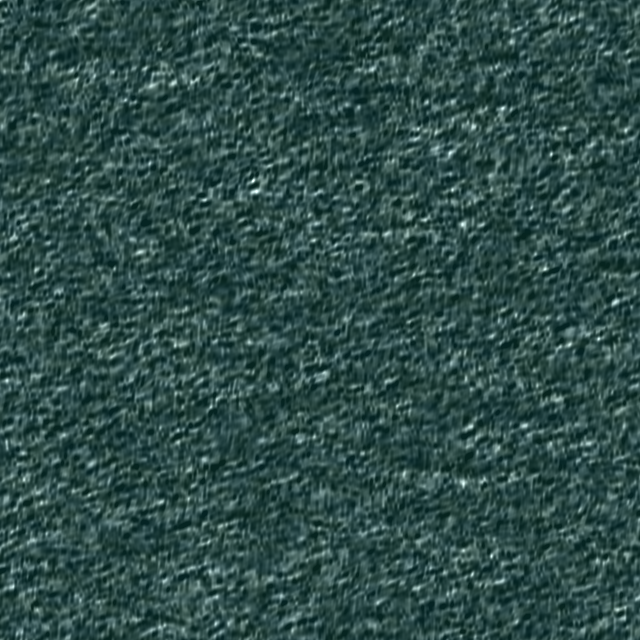
Give the GLSL for this texture, as a WebGL 2 fragment shader.

```glsl
#version 300 es
precision highp float;
// Rough teal surface of short slanted flakes, crossed by fine upright grain.
// Unit-variance noise layers in rotated, stretched frames are summed, then
// an exponential tone curve gives deep shadows and sparse pale flecks.

uniform vec2 u_resolution;
out vec4 fragColor;

// Cells per canvas, along and across each feature
const vec2 FLAKE_FREQ = vec2(64.0, 128.0);
const vec2 CHIP_FREQ = vec2(82.0, 165.0);
const vec2 GRAIN_FREQ = vec2(112.0, 240.0);
const vec2 CREASE_FREQ = vec2(16.0, 50.0);
const vec2 PATCH_FREQ = vec2(5.0, 11.0);

// Directions in radians, counter-clockwise from the x axis
const float FLAKE_ANGLE = 0.36;
const float CHIP_ANGLE = 0.62;
const float GRAIN_ANGLE = 1.48;
const float CREASE_ANGLE = 0.08;

// Strength of each layer
const float FLAKE_GAIN = 0.70;
const float CHIP_GAIN = 0.46;
const float GRAIN_GAIN = 0.70;
const float CREASE_GAIN = 0.21;
const float PATCH_GAIN = 0.07;

const float RELIEF_STEP = 0.0065;  // shift between lit and shaded side
const float WARP_SIZE = 0.0022;    // bending of the flakes
const float WARP_FREQ = 19.0;
const float NOISE_DEVIATION = 0.2145;

// Tone curve: TONE_FLOOR + TONE_SCALE * exp(TONE_CONTRAST * signal)
const float TONE_FLOOR = -0.22;
const float TONE_SCALE = 0.395;
const float TONE_CONTRAST = 0.23;
const vec3 TEAL_OFFSET = vec3(0.0, 0.12, 0.108);
const vec3 TINT_SHIFT = vec3(-0.003, -0.001, 0.006);

float hash(vec2 cell) {
    return fract(sin(dot(cell, vec2(127.1, 311.7))) * 43758.5453);
}

// Value noise with zero mean and a deviation near one
float noise(vec2 p) {
    vec2 cell = floor(p);
    vec2 f = fract(p);
    f = f * f * (3.0 - 2.0 * f);
    float low = mix(hash(cell), hash(cell + vec2(1.0, 0.0)), f.x);
    float high = mix(hash(cell + vec2(0.0, 1.0)), hash(cell + 1.0), f.x);
    return (mix(low, high, f.y) - 0.5) / NOISE_DEVIATION;
}

// Noise stretched along a direction
float streaks(vec2 p, float angle, vec2 freq, float seed) {
    vec2 along = vec2(cos(angle), sin(angle));
    vec2 across = vec2(-along.y, along.x);
    return noise(vec2(dot(p, along), dot(p, across)) * freq + seed);
}

// Difference of two shifted heights, as if lit from above
float relief(vec2 p, float angle, vec2 freq, float seed) {
    vec2 shift = RELIEF_STEP * vec2(-0.35, 1.0);
    float height = streaks(p, angle, freq, seed);
    return (height - streaks(p + shift, angle, freq, seed)) * 0.75;
}

void main() {
    vec2 p = gl_FragCoord.xy / u_resolution.y;

    // Slight uneven bending keeps the flakes from lining up
    vec2 bend = vec2(noise(p * WARP_FREQ + 3.7), noise(p * WARP_FREQ + 41.3));
    vec2 q = p + WARP_SIZE * bend;

    // Fine surface
    float signal = FLAKE_GAIN * relief(q, FLAKE_ANGLE, FLAKE_FREQ, 11.3);
    signal += CHIP_GAIN * streaks(q, CHIP_ANGLE, CHIP_FREQ, 57.9);
    signal += GRAIN_GAIN * streaks(q, GRAIN_ANGLE, GRAIN_FREQ, 23.1);

    // Broad creases and patches, calmer where dark
    float crease = streaks(q, CREASE_ANGLE, CREASE_FREQ, 71.7);
    float patches = noise(p * PATCH_FREQ + 19.4);
    signal *= 1.0 + 0.12 * crease;
    signal += CREASE_GAIN * crease + PATCH_GAIN * patches;

    // Colour with a slight drift between green and blue
    float tone = TONE_FLOOR + TONE_SCALE * exp(TONE_CONTRAST * signal);
    float tint = noise(p * vec2(34.0, 60.0) + 83.2);
    vec3 colour = max(vec3(tone), 0.02) + TEAL_OFFSET + TINT_SHIFT * tint;
    fragColor = vec4(clamp(colour, 0.0, 1.0), 1.0);
}
```
